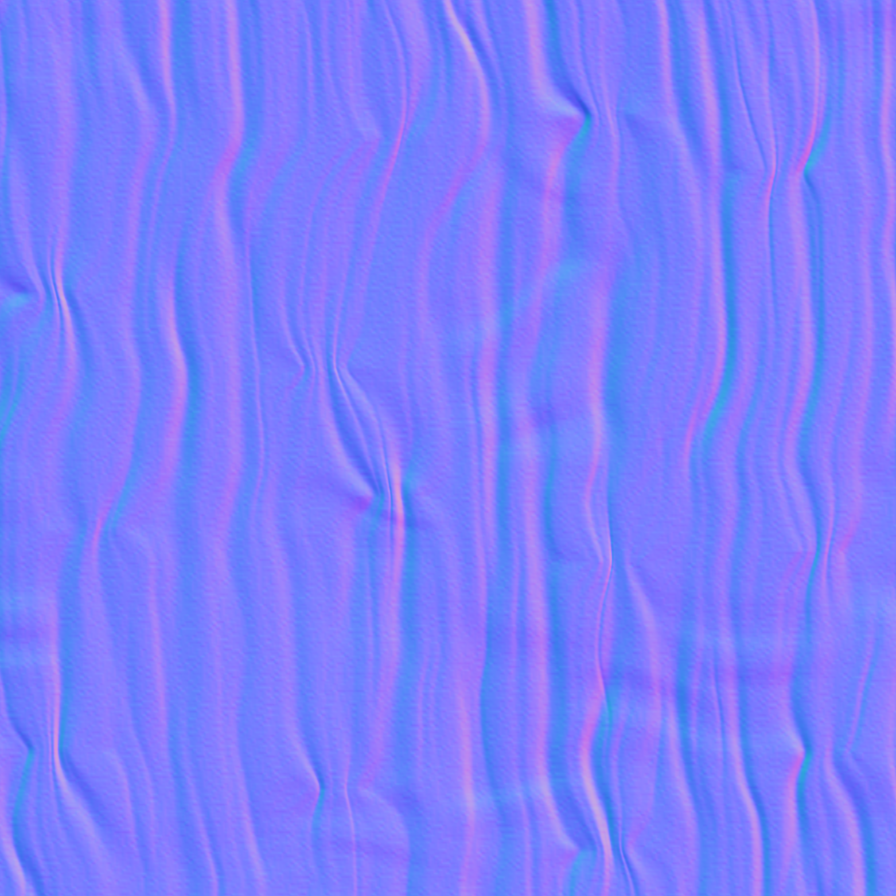
Reproduce this texture map procedurally as a Shadertoy shader.

```glsl
// Tangent-space normal map of crumpled cloth: long vertical folds gathered at pinch points.
#define FOLDS 17.0        // folds across the canvas
#define FOLD_WIDTH 0.0135 // mean half width of a fold
#define STEEPNESS 0.74    // slope of the strongest folds
#define WANDER 0.04       // sideways drift of each fold
#define SHARED_DRIFT 0.05 // sideways drift common to neighbours
#define PINCH_CELLS 4.0   // pinch points per canvas side, before thinning
#define PINCH_SHARE 0.8   // share of cells holding a pinch
#define PINCH_PULL 2.0    // how tightly a pinch gathers the folds
#define FINE_FOLDS 0.42   // steepness of the finer folds, relative
#define CREASE 0.004      // depth of faint cross creases
#define GRAIN 0.00024     // depth of the weave
#define SAMPLE_STEP 0.0008 // distance for the slope estimate

vec2 hash2(vec2 p) {
    vec3 q = fract(p.xyx * vec3(0.1031, 0.1030, 0.0973));
    q += dot(q, q.yzx + 33.33);
    return fract((q.xx + q.yz) * q.zy);
}

float noise(vec2 p) {
    vec2 cell = floor(p), f = p - cell;
    f = f * f * f * (f * (f * 6.0 - 15.0) + 10.0);
    float low = mix(hash2(cell).x, hash2(cell + vec2(1, 0)).x, f.x);
    float high = mix(hash2(cell + vec2(0, 1)).x, hash2(cell + vec2(1, 1)).x, f.x);
    return mix(low, high, f.y);
}

// Squeeze space sideways around scattered points, so folds meet there
vec2 pinch(vec2 p) {
    vec2 base = floor(p * PINCH_CELLS);
    float shift = 0.0;
    for (int j = -1; j <= 1; j++)
    for (int i = -1; i <= 1; i++) {
        vec2 cell = base + vec2(i, j);
        vec2 rnd = hash2(cell + 41.0), kind = hash2(cell + 87.0);
        vec2 d = p - (cell + 0.2 + 0.6 * rnd) / PINCH_CELLS;
        d.x += (kind.y - 0.5) * 0.9 * d.y;
        float reach = sqrt(d.y * d.y + 0.00004) / 0.033;
        float pull = exp(-d.x * d.x / 0.0018 - reach);
        shift += step(kind.x, PINCH_SHARE) * PINCH_PULL * (0.6 + 0.5 * kind.y) * d.x * pull;
    }
    return vec2(p.x + shift, p.y);
}

// Sum of wandering ridges whose width and strength change along their length
float folds(vec2 p) {
    float base = floor(p.x * FOLDS), height = 0.0;
    for (int i = -3; i <= 3; i++) {
        float id = base + float(i);
        vec2 rnd = hash2(vec2(id, 3.0));
        float drift = noise(vec2(id * 7.0, p.y * 6.0 + rnd.y * 9.0)) - 0.5;
        float centre = (id + 0.2 + 0.6 * rnd.x) / FOLDS + WANDER * drift;
        float power = noise(vec2(id * 7.0 + 3.0, p.y * 4.5 + rnd.x * 5.0));
        float width = FOLD_WIDTH * mix(1.45, 0.6, power) * (0.7 + 0.6 * rnd.y);
        float d = p.x - centre;
        float u = d / (width * (d < 0.0 ? 1.0 : mix(0.8, 1.35, rnd.x)));
        height += STEEPNESS * mix(0.16, 1.0, power * power) * width * exp(-u * u);
    }
    return height;
}

float clothHeight(vec2 p) {
    vec2 q = pinch(p);
    q.x += SHARED_DRIFT * (noise(p * vec2(2.5, 4.5) + 11.0) - 0.5);
    q.x += 0.014 * (noise(p * vec2(6.0, 14.0) + 23.0) - 0.5);
    float height = folds(q);

    // Finer folds between the main ones
    height += FINE_FOLDS * folds(vec2(q.x * 2.1 + 40.0, q.y * 1.3 + 3.0)) / 2.1;

    // Broad undulation
    height += 0.006 * noise(q * vec2(9.0, 2.5) + 5.0);

    // Thin ripples running beside the folds
    float rippleMask = smoothstep(0.5, 0.85, noise(q * vec2(8.0, 3.0) + 61.0));
    height += 0.00016 * rippleMask * sin(q.x * 380.0);

    // Cross creases in loose patches
    float creaseMask = smoothstep(0.4, 0.8, noise(p * 5.0 + 37.0));
    float bend = 3.0 * noise(p * 6.0 + 71.0);
    height += CREASE * creaseMask * noise(vec2(p.x * 7.0, p.y * 24.0 + bend));

    // Weave
    return height + GRAIN * noise(p * vec2(230.0, 260.0));
}

void mainImage(out vec4 fragColor, in vec2 fragCoord) {
    vec2 p = fragCoord / iResolution.y;
    vec2 e = vec2(SAMPLE_STEP, 0.0);
    vec2 slope = vec2(clothHeight(p + e.xy) - clothHeight(p - e.xy),
                      clothHeight(p + e.yx) - clothHeight(p - e.yx)) / (2.0 * SAMPLE_STEP);

    // Steep sides lean slightly upward
    vec3 normal = normalize(vec3(slope.x - 0.02, slope.y, 1.0));
    normal.y += 0.35 * normal.x * normal.x - 0.02;
    fragColor = vec4(0.5 + 0.5 * normalize(normal), 1.0);
}
```
